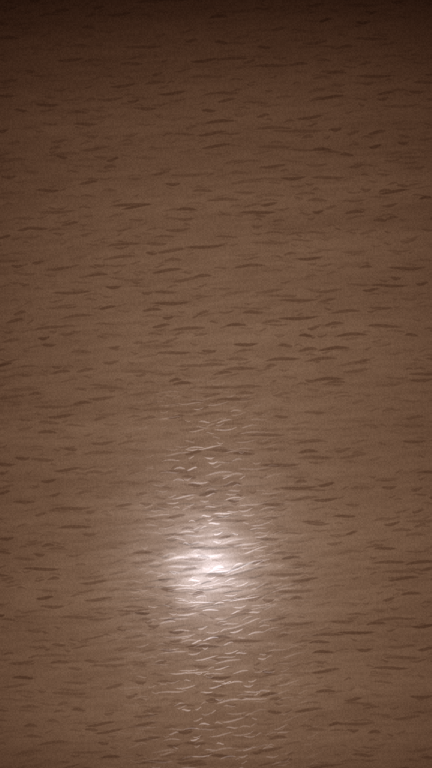
This texture is drawn by a Shadertoy shader. Its source:

```glsl
// Varnished wood under a small lamp: a vignetted brown board with stretched
// grain and scattered dark pores, plus a soft highlight and a vertical trail
// of thin glints. All lengths are fractions of the canvas height.
#define WOOD_COLOR vec3(0.495, 0.382, 0.300)
#define SHADE_GAMMA vec3(1.0, 1.28, 1.48)
#define LAMP_COLOR vec3(0.88, 0.95, 1.08)
#define LAMP_POS vec2(0.272, 0.262)
#define CORE_RADIUS 0.043
#define HALO_RADIUS 0.098
#define GRAIN_TILT 0.07
#define PORE_DEPTH 0.25
#define GLINT_GAIN 0.42
#define FILM_NOISE 0.035

float hash(vec2 p) {
    vec3 q = fract(p.xyx * 0.1031);
    q += dot(q, q.yzx + 33.33);
    return fract((q.x + q.y) * q.z);
}

float noise(vec2 p) {
    vec2 i = floor(p), f = fract(p);
    f = f * f * (3.0 - 2.0 * f);
    return mix(mix(hash(i), hash(i + vec2(1, 0)), f.x),
               mix(hash(i + vec2(0, 1)), hash(i + vec2(1, 1)), f.x), f.y);
}

float bell(float x) { return exp(-x * x); }

// Tapered horizontal dashes, one candidate per jittered cell
float dashes(vec2 p, vec2 cell, float thickness, float density, float seed) {
    float px = 1.0 / iResolution.y;
    vec2 home = floor(p / cell);
    float cover = 0.0;
    for (int j = -1; j <= 1; j++)
    for (int i = -1; i <= 1; i++) {
        vec2 id = home + vec2(i, j);
        vec2 key = id + seed;
        vec2 jitter = vec2(hash(key), hash(key + 71.3));
        vec2 d = p - (id + jitter) * cell;
        float size = hash(key + 133.7);
        float t = d.x / (cell.x * mix(0.22, 0.75, size * size));
        float halfWidth = thickness * (1.0 - t * t);
        d.y += 0.0012 * sin(t * 2.5 + size * 20.0);
        float line = 1.0 - smoothstep(-px, px, abs(d.y) - halfWidth);
        line *= 1.0 - smoothstep(0.6, 1.0, abs(t));
        line *= mix(0.35, 1.0, hash(key + 211.9));
        cover = max(cover, line * step(hash(key + 307.1), density));
    }
    return cover;
}

// Board brightness: dark far edge, dimmer sides and near edge
float boardLight(vec2 p) {
    float light = 0.38 + 0.62 * (1.0 - exp(-(1.0 - p.y) / 0.2));
    float side = (p.x - 0.29) / 0.28;
    float near = max(0.0, 1.0 - p.y / 0.25);
    return light * (1.0 - 0.17 * side * side) * (1.0 - 0.15 * near * near);
}

void mainImage(out vec4 fragColor, in vec2 fragCoord) {
    vec2 p = fragCoord / iResolution.y;
    p.x += 0.5 * (0.5625 - iResolution.x / iResolution.y);

    // Grain space: slight tilt and slow waviness
    vec2 g = p;
    g.y -= GRAIN_TILT * p.x + 0.008 * noise(p * vec2(9.0, 14.0));

    // Broad bands and fine fibres
    float bands = noise(g * vec2(2.0, 28.0)) - 0.5;
    float fibres = noise(g * vec2(28.0, 240.0)) - 0.5;
    float light = boardLight(p) * (1.0 + 0.07 * bands + 0.07 * fibres);

    // Dark pores
    float pores = dashes(g, vec2(0.042, 0.013), 0.0021, 0.55, 3.0);
    pores = max(pores, 0.6 * dashes(g, vec2(0.026, 0.008), 0.0014, 0.5, 47.0));
    float poreFade = mix(0.55, 1.0, noise(p * vec2(7.0, 11.0)));
    light *= 1.0 - PORE_DEPTH * pores * poreFade;
    vec3 color = WOOD_COLOR * pow(vec3(max(light, 0.001)), SHADE_GAMMA);

    // Lamp highlight: core, halo and long vertical haze
    vec2 d = p - LAMP_POS;
    float r = length(d * vec2(1.0, 0.95));
    float core = bell(r / CORE_RADIUS);
    float halo = bell(r / HALO_RADIUS);
    float haze = bell(d.x / 0.12) * bell(d.y / 0.24);
    float sheen = 1.0 + 0.5 * fibres - 0.25 * pores;
    color += LAMP_COLOR * (0.32 * core + 0.16 * halo + 0.04 * haze) * sheen;

    // Glints on raised grain, in a trail that narrows upward
    float trailWidth = mix(0.088, 0.065, smoothstep(0.1, 0.5, p.y));
    float trail = bell((d.x + 0.04 * d.y - 0.005) / trailWidth);
    trail *= (1.0 - smoothstep(0.40, 0.54, p.y)) * mix(0.65, 1.0, halo);
    vec2 s = p;
    s.y -= 0.13 * d.x + 0.5 * d.x * d.x + 0.010 * noise(p * vec2(14.0, 20.0));
    float glints = dashes(s, vec2(0.034, 0.0095), 0.0011, 0.62, 91.0);
    glints = max(glints, 0.8 * dashes(s, vec2(0.022, 0.007), 0.0009, 0.5, 157.0));
    color += LAMP_COLOR * GLINT_GAIN * glints * trail * (1.0 - 0.5 * core);

    // Dark grooves cutting through the bright spot
    float grooves = dashes(s + 0.37, vec2(0.038, 0.008), 0.0012, 0.7, 19.0);
    color *= 1.0 - 0.24 * grooves * halo;

    // Film grain, sized relative to the canvas
    float film = hash(floor(p * 512.0) + 17.0) - 0.5;
    color += FILM_NOISE * film * (0.5 + color);

    fragColor = vec4(clamp(color, 0.0, 1.0), 1.0);
}
```
